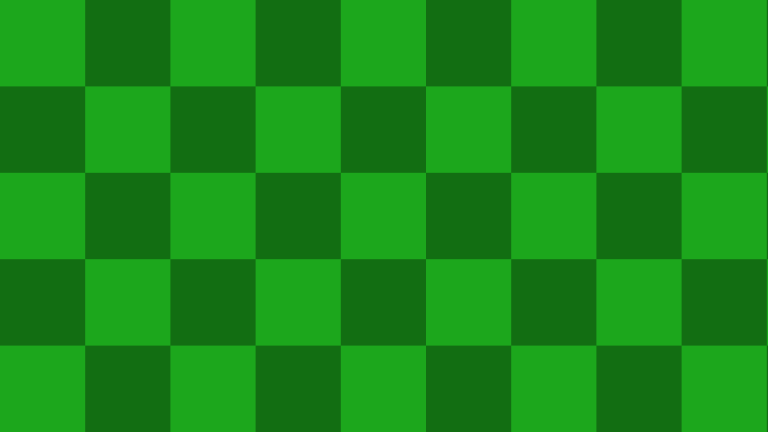
Reproduce this pattern procedurally as a WebGL 1 fragment shader.

```glsl
precision highp float;

uniform vec2 u_resolution;

// The columns slightly overrun nine, leaving a sliver at the right edge.
#define CELL_COUNT vec2(9.014, 5.0)
#define LIGHT_GREEN vec3(0.11, 0.655, 0.11)
#define DARK_GREEN vec3(0.07, 0.43, 0.07)
#define EDGE_PIXELS 1.0

// Alternating +1 / -1 bands on each axis, ramped across the cell borders.
vec2 alternatingBands(vec2 cell, vec2 pixelsPerCell) {
    vec2 bandSign = 1.0 - 2.0 * mod(floor(cell), 2.0);
    vec2 borderDistance = 0.5 - abs(fract(cell) - 0.5);
    return bandSign * min(2.0 * borderDistance * pixelsPerCell / EDGE_PIXELS, 1.0);
}

void main() {
    vec2 uv = gl_FragCoord.xy / u_resolution;
    vec2 bands = alternatingBands(uv * CELL_COUNT, u_resolution / CELL_COUNT);

    // Equal signs give a light square, opposite signs a dark one.
    float lightness = 0.5 + 0.5 * bands.x * bands.y;
    gl_FragColor = vec4(mix(DARK_GREEN, LIGHT_GREEN, lightness), 1.0);
}
```
